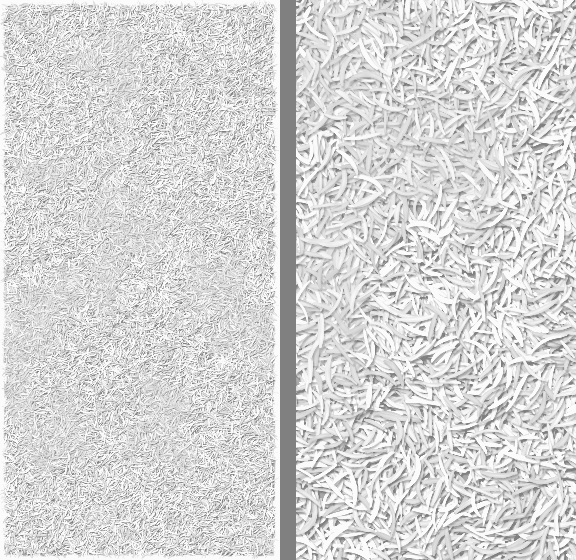
Left: the whole. Right: its middle third, enlarged.
Write a Shadertoy shader that draws this texture.

```glsl
// A pale shaggy rug of thin wavy yarn strands with a ragged white margin.

vec3 hash3(vec3 p) {
    p = fract(p * vec3(0.1031, 0.1030, 0.0973));
    p += dot(p, p.yxz + 33.33);
    return fract((p.xxy + p.yxx) * p.zyx);
}

float valueNoise(vec2 p) {
    vec2 cell = floor(p), f = fract(p);
    f = f * f * (3.0 - 2.0 * f);
    float a = hash3(vec3(cell, 7.0)).x;
    float b = hash3(vec3(cell + vec2(1, 0), 7.0)).x;
    float c = hash3(vec3(cell + vec2(0, 1), 7.0)).x;
    float d = hash3(vec3(cell + vec2(1, 1), 7.0)).x;
    return mix(mix(a, b, f.x), mix(c, d, f.x), f.y);
}

float boxDistance(vec2 p, vec2 halfSize) {
    vec2 d = abs(p) - halfSize;
    return length(max(d, 0.0)) + min(max(d.x, d.y), 0.0);
}

// Signed distance to a bent strand that thins toward its tips; q.x runs along it.
float strandDistance(vec2 q, float halfLength, float bend, float radius) {
    float t = min(abs(q.x) / halfLength, 1.0);
    float slope = 2.0 * bend * q.x;
    q.y -= bend * (q.x * q.x - 0.3 * halfLength * halfLength);
    q.y /= sqrt(1.0 + slope * slope);
    float spine = length(vec2(max(abs(q.x) - halfLength, 0.0), q.y));
    return spine - radius * (1.0 - 0.45 * t * t);
}

void mainImage(out vec4 fragColor, in vec2 fragCoord) {
    vec2 p = fragCoord / iResolution.x;
    float pixel = 1.0 / iResolution.x;
    float aspect = iResolution.y / iResolution.x;
    vec2 rugCenter = vec2(0.498, 0.5 * aspect);
    vec2 rugHalf = vec2(0.479, 0.5 * aspect - 0.019);

    // Ragged rug outline over shaded backing
    float ragged = 0.012 * (valueNoise(p * 45.0) - 0.5);
    float inside = smoothstep(0.006, -0.004, boxDistance(p - rugCenter, rugHalf) + ragged);
    float shade = mix(0.99, 0.66, inside);

    // Piled layers of strands, lowest first
    float cellSize = 0.025;
    for (int layer = 0; layer < 15; layer++) {
        float depth = float(layer);
        vec2 shift = hash3(vec3(depth, 3.0, 11.0)).xy * cellSize;
        vec2 baseCell = floor((p + shift) / cellSize);
        for (int k = 0; k < 9; k++) {
            vec2 cell = baseCell + vec2(k % 3 - 1, k / 3 - 1);
            vec3 place = hash3(vec3(cell + 20.0, depth + 1.0));
            vec3 form = hash3(vec3(cell + 71.0, depth + 31.0));
            vec2 center = (cell + place.xy) * cellSize - shift;
            if (boxDistance(center - rugCenter, rugHalf) > 0.0) continue;

            // Tufts of combed strands; upper ones leave gaps between tufts
            float tuft = valueNoise(center * 24.0 + 9.0);
            if (layer > 9 && tuft < 0.3) continue;
            float angle = 9.0 * valueNoise(center * 14.0) + 2.0 * (place.z - 0.5);
            vec2 along = vec2(cos(angle), sin(angle));
            mat2 toStrand = mat2(along.x, -along.y, along.y, along.x);
            float halfLength = mix(0.010, 0.021, form.x);
            float bend = 40.0 * (form.y - 0.5);
            float radius = mix(0.0016, 0.0033, form.z);

            // Tight shadow cast down and right
            vec2 offset = p - center;
            vec2 shadowPoint = toStrand * (offset + vec2(-0.0015, 0.0025));
            float shadowDist = strandDistance(shadowPoint, halfLength, bend, radius);
            float shadow = smoothstep(0.0018, -0.0016, shadowDist);
            shade *= 1.0 - 0.23 * shadow * inside;

            // Rounded yarn body with fine fibre streaks
            vec2 q = toStrand * offset;
            float dist = strandDistance(q, halfLength, bend, radius);
            float body = smoothstep(0.4 * pixel, -0.4 * pixel, dist);
            float core = clamp(-dist / radius, 0.0, 1.0);
            float tone = mix(0.86, 1.10, fract(form.x * 7.0 + place.z * 5.0));
            float streak = valueNoise(q * vec2(110.0, 420.0) + 90.0 * form.xy + 50.0) - 0.5;
            shade = mix(shade, tone - 0.07 * (1.0 - core) + 0.08 * streak + 0.02, body);
        }
    }

    // Flattened patches of lower contrast
    float patches = 0.6 * valueNoise(p * 5.0 + 3.0) + 0.4 * valueNoise(p * 13.0);
    float calm = smoothstep(0.52, 0.78, patches);
    shade = mix(shade, mix(0.84, shade, 0.6), calm * inside);

    fragColor = vec4(vec3(clamp(shade, 0.5, 0.985)), 1.0);
}
```
